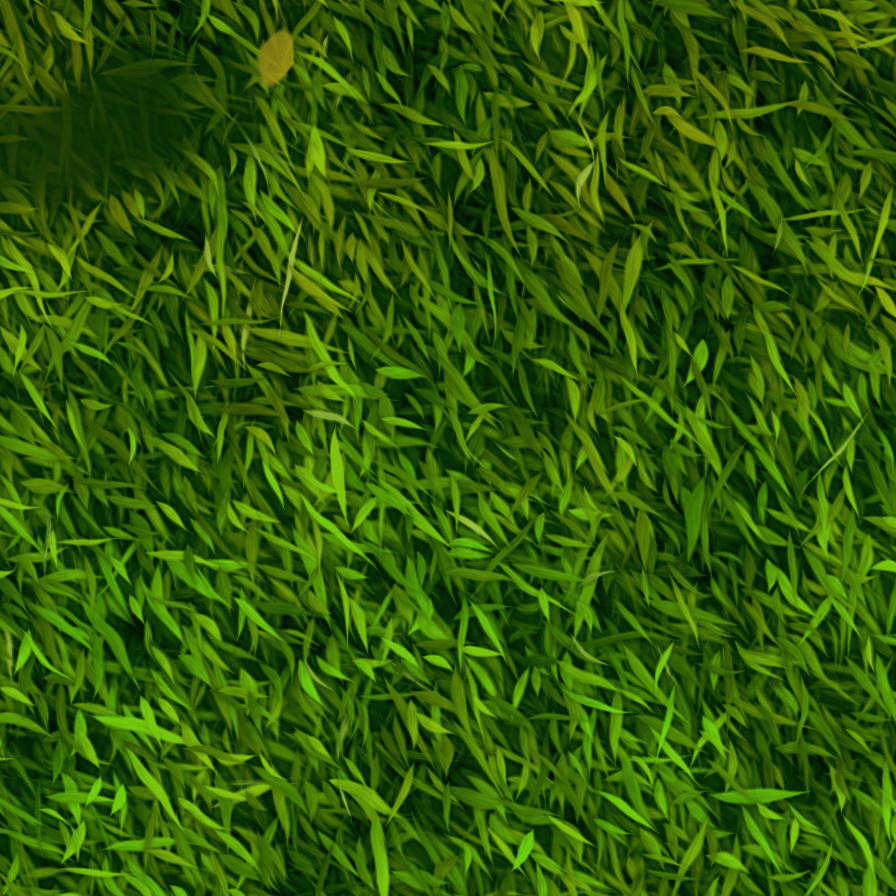
Write a three.js fragment shader that draws this texture.

```glsl
// Dense lawn of short, tangled grass blades with dark gaps and olive patches.
varying vec2 vUv;

const int LAYERS = 16;
const float LEAN = -1.0;         // main blade direction, in radians
const float LEAN_SPREAD = 1.35;

vec4 hash4(vec2 p) {
  vec4 q = fract(p.xyxy * vec4(0.1031, 0.1030, 0.0973, 0.1099));
  q += dot(q, q.wzxy + 33.33);
  return fract((q.xxyz + q.yzzw) * q.zywx);
}

float cornerSlope(vec2 cell, vec2 offset) {
  float angle = 6.2832 * hash4(cell).x;
  return dot(vec2(cos(angle), sin(angle)), offset);
}

// Gradient noise, roughly -0.7 to 0.7.
float gradientNoise(vec2 p) {
  vec2 i = floor(p), f = fract(p);
  vec2 s = f * f * f * (f * (f * 6.0 - 15.0) + 10.0);
  vec2 e = vec2(1.0, 0.0);
  float low = mix(cornerSlope(i, f), cornerSlope(i + e, f - e), s.x);
  float high = mix(cornerSlope(i + e.yx, f - e.yx), cornerSlope(i + e.xx, f - e.xx), s.x);
  return mix(low, high, s.y);
}

vec2 rotate(vec2 p, float angle) {
  float c = cos(angle), s = sin(angle);
  return vec2(c * p.x + s * p.y, c * p.y - s * p.x);
}

// Green ramp: tone 0 is the deep gap, tone 5 the lit blade.
vec3 grassRamp(float tone) {
  vec3 c = vec3(0.03, 0.19, 0.01) * clamp(1.0 + 0.45 * tone, 0.35, 1.0);
  c = mix(c, vec3(0.12, 0.27, 0.01), clamp(tone, 0.0, 1.0));
  c = mix(c, vec3(0.22, 0.37, 0.01), clamp(tone - 1.0, 0.0, 1.0));
  c = mix(c, vec3(0.31, 0.49, 0.02), clamp(tone - 2.0, 0.0, 1.0));
  c = mix(c, vec3(0.40, 0.62, 0.03), clamp(tone - 3.0, 0.0, 1.0));
  return mix(c, vec3(0.50, 0.76, 0.05), clamp(tone - 4.0, 0.0, 1.0));
}

// Surface holds tone, warmth and paleness; lays one blade over it.
vec3 layBlade(vec3 surface, vec2 p, vec4 shape, vec4 look, float depth, float patchTone, float soft) {
  float halfLength = mix(0.36, 0.92, shape.x * shape.x);
  float halfWidth = mix(0.055, 0.115, shape.y);
  float pale = step(0.98, look.z);
  halfWidth *= 1.0 - 0.45 * pale;

  vec2 q = rotate(p, LEAN + LEAN_SPREAD * (shape.z + shape.w - 1.0));
  float along = q.x / halfLength;
  float nearAlong = clamp(along, -1.0, 1.0);
  float across = q.y + (look.w - 0.5) * 0.2 * (nearAlong * nearAlong - 0.3);
  float profile = halfWidth * (1.0 - along * along) * (1.0 - 0.4 * nearAlong);
  float d = abs(across) - profile;

  float shadow = 1.0 - smoothstep(-0.02, 0.13, d);
  surface.x -= 0.55 * shadow * (0.4 + 0.6 * depth);

  float side = clamp(across / halfWidth, -1.0, 1.0);
  float tone = mix(0.15, 3.4, depth) + 2.8 * (look.x - 0.5) + patchTone;
  tone += 0.35 * side + 0.5 * nearAlong;
  tone += 0.7 * gradientNoise(vec2(nearAlong * 2.0, side * 2.0) + look.xy * 40.0);
  float warmth = 1.4 * (look.y - 0.5);
  float cover = 1.0 - smoothstep(-soft, soft, d);
  return mix(surface, vec3(tone, warmth, pale), cover);
}

// One jittered grid of blades.
vec3 layGrass(vec3 surface, vec2 p, float layer, float depth, float patchTone) {
  vec4 seed = hash4(vec2(layer * 7.0 + 3.0, 19.0));
  float cells = mix(13.0, 21.0, seed.x);
  vec2 g = p * cells + seed.yz * 20.0;
  vec2 home = floor(g);
  float soft = cells * mix(0.0045, 0.0021, depth);
  for (int y = -1; y <= 1; y++) {
    for (int x = -1; x <= 1; x++) {
      vec2 cell = home + vec2(float(x), float(y));
      vec2 id = cell + layer * vec2(37.0, 91.0);
      vec4 shape = hash4(id);
      vec4 look = hash4(id + 211.0);
      vec2 center = cell + mix(vec2(0.1), vec2(0.9), hash4(id + 467.0).xy);
      surface = layBlade(surface, g - center, shape, look, depth, patchTone, soft);
    }
  }
  return surface;
}

void main() {
  // Broad patches of light and of dry, olive growth
  float broad = gradientNoise(vUv * 4.0 + 5.0);
  float fine = gradientNoise(vUv * 10.0 + 31.0);
  float upper = smoothstep(0.4, 0.85, vUv.y);
  float patchTone = 1.1 * broad + 1.2 * fine - 0.5 * upper + 0.2;
  float dryness = 0.6 * upper - 0.22 + 0.6 * gradientNoise(vUv * 5.0 + 62.0);

  // Blades from the soil up
  vec2 wobble = vec2(gradientNoise(vUv * 22.0), gradientNoise(vUv * 22.0 + 47.0));
  vec2 p = vUv + 0.006 * wobble;
  vec3 surface = vec3(0.2 + 0.9 * fine, 0.0, 0.0);
  for (int i = 0; i < LAYERS; i++) {
    float layer = float(i);
    surface = layGrass(surface, p, layer, layer / float(LAYERS - 1), patchTone);
  }

  // Blurred shade in the upper left
  vec2 shade = rotate(vUv - vec2(0.10, 0.85), 0.25) / vec2(0.19, 0.085);
  float shadeMask = 1.0 - smoothstep(0.35, 1.25, length(shade) + 0.5 * fine);
  surface = mix(surface, vec3(0.25 + 0.7 * broad, 0.3, 0.0), 0.85 * shadeMask);

  // Tint by warmth, then pale straws
  vec3 color = grassRamp(surface.x);
  float warmth = clamp(surface.y * 0.5 + dryness, -1.0, 1.0);
  color *= vec3(1.0 + 0.25 * warmth, 1.0 - 0.1 * warmth, 1.0);
  color = mix(color, vec3(0.70, 0.80, 0.36), 0.6 * surface.z * smoothstep(0.5, 4.0, surface.x));

  // Fallen ochre leaf
  vec2 leaf = rotate(vUv - vec2(0.31, 0.935), -0.3) / vec2(0.022, 0.038);
  float leafMask = 1.0 - smoothstep(0.7, 1.0, leaf.x * leaf.x + abs(leaf.y) + 0.6 * fine);
  color = mix(color, vec3(0.60, 0.55, 0.08) * (1.0 + 0.15 * leaf.x), 0.85 * leafMask);

  gl_FragColor = vec4(color, 1.0);
}
```
